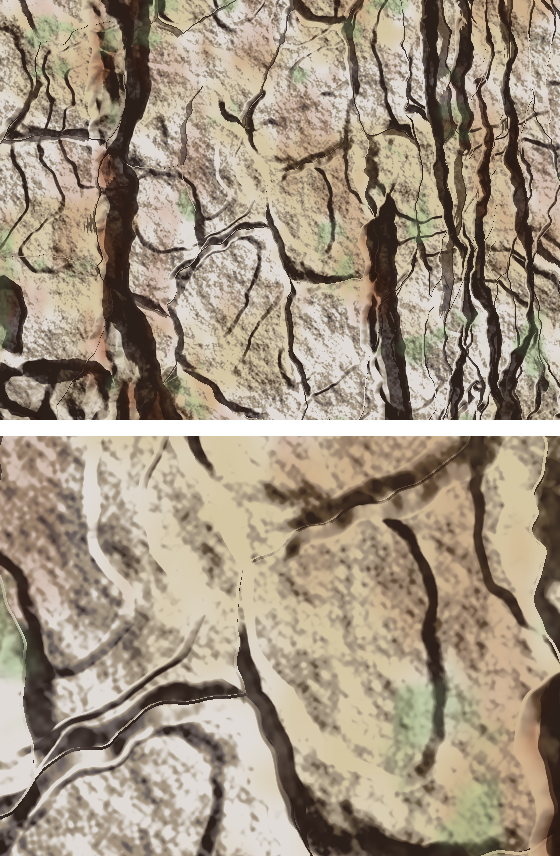
Top, the full canvas; bottom, a detail of the centre.
Write a Shadertoy shader that draws this texture.

```glsl
// Sunlit pine bark: flaky pale plates split by deep, shadowed vertical fissures.

const vec3 DEEP_SHADOW = vec3(0.17, 0.12, 0.10);
const vec3 BROWN_SHADE = vec3(0.37, 0.30, 0.21);
const vec3 GREY_SHADE  = vec3(0.42, 0.38, 0.37);
const vec3 TAN_BARK    = vec3(0.64, 0.58, 0.50);
const vec3 PALE_GREY   = vec3(0.88, 0.86, 0.84);
const vec3 CREAM       = vec3(0.84, 0.78, 0.64);
const vec3 RUST        = vec3(0.56, 0.33, 0.22);
const vec3 LICHEN      = vec3(0.58, 0.66, 0.48);
const vec3 SUN         = vec3(0.60, 0.50, 0.65);

float hash(vec2 p) {
    vec3 q = fract(p.xyx * 0.1031);
    q += dot(q, q.yzx + 33.33);
    return fract((q.x + q.y) * q.z);
}

float noise(vec2 p) {
    vec2 i = floor(p), f = fract(p);
    f = f * f * (3.0 - 2.0 * f);
    return mix(mix(hash(i), hash(i + vec2(1, 0)), f.x),
               mix(hash(i + vec2(0, 1)), hash(i + vec2(1, 1)), f.x), f.y);
}

float fbm(vec2 p, int octaves) {
    float sum = 0.0, amp = 0.5, total = 0.0;
    for (int i = 0; i < octaves; i++) {
        sum += amp * noise(p);
        total += amp;
        amp *= 0.5;
        p = mat2(1.6, 1.2, -1.2, 1.6) * p + 17.3;
    }
    return sum / total;
}

vec2 warp(vec2 p) {
    return vec2(fbm(p + 40.0, 2), fbm(p + 71.0, 2)) - 0.5;
}

// Cellular plates: x = gap to the nearest border, y = random level of the plate
vec2 plates(vec2 p) {
    vec2 cell = floor(p);
    float near = 9.0, second = 9.0, level = 0.0;
    for (int j = -1; j <= 1; j++)
    for (int i = -1; i <= 1; i++) {
        vec2 c = cell + vec2(i, j);
        vec2 seed = c + 0.1 + 0.8 * vec2(hash(c + 50.0), hash(c + 93.0));
        float d = length(p - seed);
        if (d < near) { second = near; near = d; level = hash(c + 7.0); }
        else second = min(second, d);
    }
    return vec2(second - near, level);
}

// Wandering vertical crack whose width swells and closes along its length
float fissure(vec2 p, float x, float width, float seed) {
    float middle = x + 0.10 * (noise(vec2(p.y * 3.0, seed)) - 0.5);
    float reach = width * smoothstep(0.15, 0.75, noise(vec2(p.y * 3.5, seed + 9.0)));
    float open = 1.0 - smoothstep(reach * 0.6, reach + 0.005, abs(p.x - middle));
    return open * smoothstep(0.0, 0.008, reach);
}

float hollow(vec2 p, vec2 centre, vec2 radius) {
    return 1.0 - smoothstep(0.75, 1.0, length((p - centre) / radius));
}

float fissures(vec2 p) {
    p += 0.05 * warp(p * 9.0) + 0.02 * warp(p * 32.0);
    float depth = max(fissure(p, 0.30, 0.075, 3.0), fissure(p, 0.94, 0.042, 11.0));
    for (int i = 0; i < 4; i++) {
        float k = float(i);
        depth = max(depth, fissure(p, 1.06 + 0.065 * k, 0.014, 20.0 + 5.0 * k));
    }
    depth = max(depth, hollow(p, vec2(0.13, 0.05), vec2(0.20, 0.10)));
    return max(depth, hollow(p, vec2(0.02, 0.24), vec2(0.06, 0.10)));
}

// Large relief: plates, flaking ledges, swells and fissures
float relief(vec2 p) {
    vec2 w = p + 0.10 * warp(p * 5.0) + 0.025 * warp(p * 26.0);
    float column = w.x * 4.5 + max(w.x - 0.93, 0.0) * 14.0;
    vec2 plate = plates(vec2(column, w.y * 3.0));
    float groove = 1.0 - smoothstep(0.0, 0.12, plate.x);
    groove *= smoothstep(0.40, 0.65, noise(p * 7.0 + 5.0));
    float layers = fbm(w * 4.0 + 12.0, 2) * 6.0;
    float ledge = floor(layers) + smoothstep(0.82, 1.0, fract(layers));
    float open = fissures(p);
    float splinters = 0.08 * noise(w * vec2(38.0, 11.0));
    return 0.048 * plate.y - 0.030 * groove + 0.011 * ledge
         + 0.035 * fbm(p * 9.0, 3) - open * (0.13 - splinters);
}

float surface(vec2 p) {
    return relief(p) + 0.006 * fbm(p * 48.0, 2) + 0.003 * fbm(p * 120.0, 2);
}

// Soft cast shadow: 1 in sun, 0 in shade
float sunlight(vec2 p, float h, vec3 sun) {
    float blocked = 0.0, slope = sun.z / length(sun.xy);
    for (int i = 1; i <= 9; i++) {
        float t = 0.009 * float(i);
        blocked = max(blocked, relief(p + normalize(sun.xy) * t) - h - t * slope);
    }
    return 1.0 - smoothstep(0.0, 0.010, blocked);
}

// Tone ramp from deep shadow to sunlit bark
vec3 ramp(float tone, vec3 shade, vec3 light) {
    vec3 c = mix(DEEP_SHADOW, shade, smoothstep(0.06, 0.32, tone));
    c = mix(c, TAN_BARK, smoothstep(0.30, 0.56, tone));
    return mix(c, light, smoothstep(0.54, 0.82, tone));
}

void mainImage(out vec4 fragColor, in vec2 fragCoord) {
    vec2 p = fragCoord / iResolution.y;
    vec2 e = vec2(0.0024, 0.0);
    float h = surface(p);
    vec2 slope = (vec2(surface(p + e.xy), surface(p + e.yx)) - h) / e.x;
    float diffuse = max(dot(normalize(vec3(-slope, 1.0)), normalize(SUN)), 0.0);
    float open = fissures(p);
    float lit = sunlight(p, relief(p), SUN) * (1.0 - 0.35 * open);

    // Light and mottling
    float mottle = fbm(p * 14.0 + 30.0, 3) - 0.5;
    float speckle = noise(p * 170.0) - 0.5;
    float ambient = 0.10 + 0.22 * (1.0 - open) + 0.25 * (diffuse - 0.6);
    float tone = mix(ambient, diffuse * 0.95 + 0.12, lit) + 0.22 * mottle + 0.10 * speckle;

    // Pigments: grey scales, cream crust, rusty inner bark, scarce lichen
    float crust = smoothstep(0.40, 0.60, fbm(p * 5.0 + 60.0, 4));
    vec3 color = ramp(tone, mix(GREY_SHADE, BROWN_SHADE, crust), mix(PALE_GREY, CREAM, crust));
    float rust = smoothstep(0.50, 0.75, fbm(p * vec2(13.0, 7.0) + 80.0, 3));
    color = mix(color, RUST * (0.35 + tone), rust * (0.25 + 0.45 * open));
    float lichen = smoothstep(0.66, 0.80, fbm(p * 11.0 + 120.0, 3));
    color = mix(color, LICHEN * (0.4 + 0.8 * tone), 0.6 * lichen);
    fragColor = vec4(clamp(color, 0.0, 1.0), 1.0);
}
```
